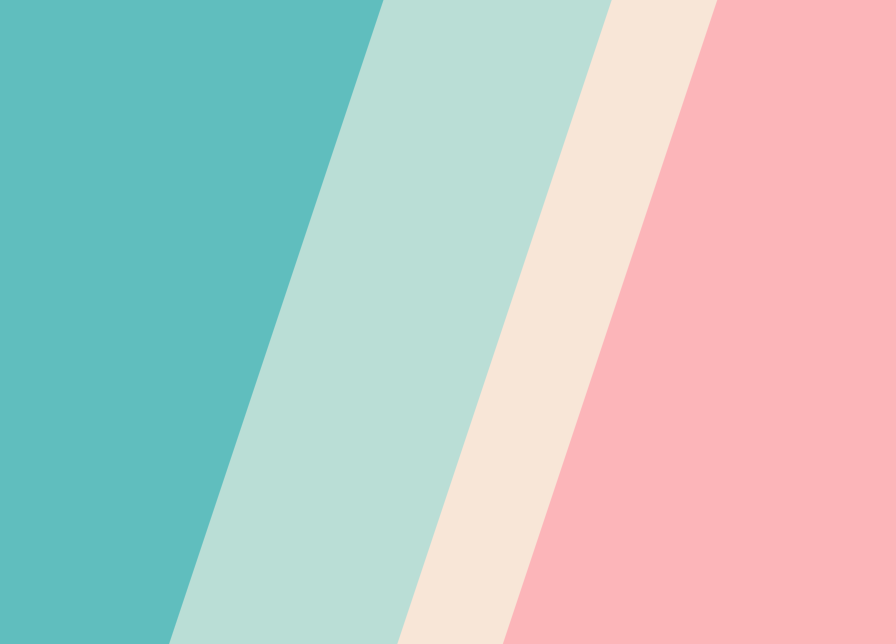
A Shadertoy shader for this background:

```glsl
#define TEAL  vec3(0.378, 0.747, 0.747)
#define MINT  vec3(0.730, 0.870, 0.840)
#define CREAM vec3(0.973, 0.900, 0.845)
#define PINK  vec3(0.990, 0.710, 0.727)
#define SLANT 0.2393       // sideways shift of each edge from bottom to top
#define MINT_EDGE  0.1887  // where each edge meets the bottom
#define CREAM_EDGE 0.4434
#define PINK_EDGE  0.5612
#define SOFTNESS 0.75      // half width of the edge blend, in pixels

// Coverage of the area to the right of an edge
float rightOf(float across, float edge) {
    float blend = SOFTNESS / iResolution.x;
    return smoothstep(edge - blend, edge + blend, across);
}

void mainImage(out vec4 fragColor, in vec2 fragCoord) {
    vec2 uv = fragCoord / iResolution.xy;

    // Shear the canvas so that the slanted edges become upright
    float across = uv.x - SLANT * uv.y;

    // Layer the bands from left to right
    vec3 color = TEAL;
    color = mix(color, MINT, rightOf(across, MINT_EDGE));
    color = mix(color, CREAM, rightOf(across, CREAM_EDGE));
    color = mix(color, PINK, rightOf(across, PINK_EDGE));

    fragColor = vec4(color, 1.0);
}
```
